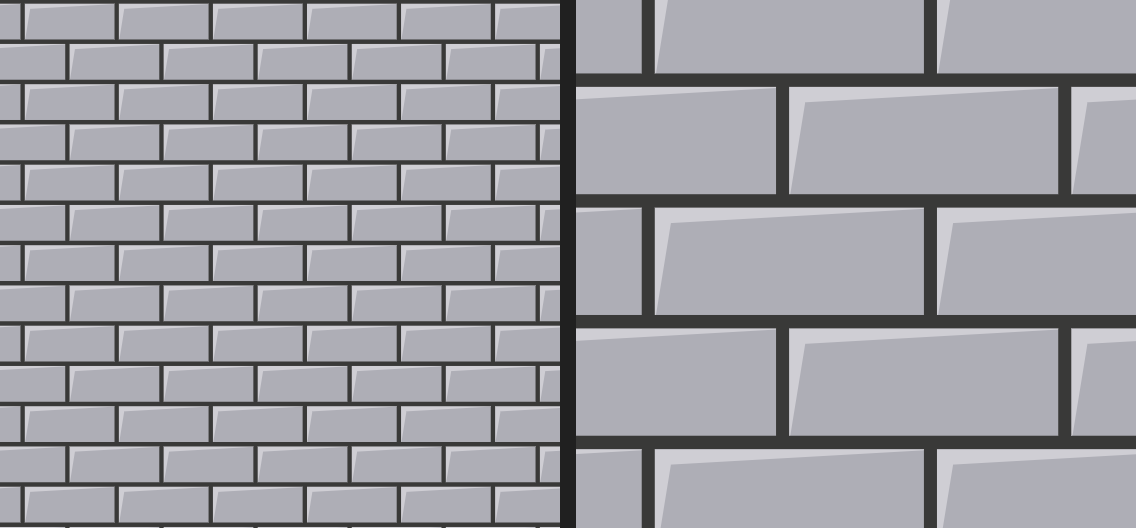
Left: the whole. Right: its middle third, enlarged.
A WebGL 2 fragment shader for this texture:

```glsl
#version 300 es
precision highp float;
// Grey brick wall in running bond, each brick lit along its top and left edges.

uniform vec2 u_resolution;
out vec4 outColor;

// Lengths are fractions of the canvas width, measured from the upper left.
const vec2 CELL = vec2(0.16797, 0.07188);         // one brick plus its mortar
const vec2 BRICK = vec2(0.1602, 0.0639);
const vec2 ORIGIN = vec2(0.0404, 0.0026);         // corner of the first cell
const float ROW_SHIFT = 0.476;                    // odd-row offset, in cells
const vec2 BEVEL_CORNER = vec2(0.0096, 0.0092);   // where the two bevels meet
const vec2 BEVEL_TOP_END = vec2(0.1602, 0.0007);
const vec2 BEVEL_LEFT_END = vec2(0.0007, 0.0639);

const vec3 MORTAR_COLOR = vec3(0.224, 0.224, 0.218);
const vec3 FACE_COLOR = vec3(0.682, 0.682, 0.714);
const vec3 BEVEL_COLOR = vec3(0.812, 0.808, 0.832);

float boxDistance(vec2 p, vec2 halfSize) {
    vec2 d = abs(p) - halfSize;
    return length(max(d, 0.0)) + min(max(d.x, d.y), 0.0);
}

// Signed distance to the line through a and b, positive right of a to b (y down).
float lineDistance(vec2 p, vec2 a, vec2 b) {
    vec2 along = normalize(b - a);
    return dot(p - a, vec2(-along.y, along.x));
}

// Antialiased coverage of the region where the distance is negative.
float coverage(float distanceToEdge, float pixel) {
    return clamp(0.5 - distanceToEdge / pixel, 0.0, 1.0);
}

void main() {
    float pixel = 1.0 / u_resolution.x;
    vec2 p = vec2(gl_FragCoord.x, u_resolution.y - gl_FragCoord.y) * pixel;

    // Staggered grid with the brick centred in its cell
    vec2 grid = (p - ORIGIN) / CELL;
    grid.x -= ROW_SHIFT * mod(floor(grid.y), 2.0);
    vec2 local = (fract(grid) - 0.5) * CELL;
    float brick = coverage(boxDistance(local, 0.5 * BRICK), pixel);

    // Flat face below the top bevel and right of the left bevel
    vec2 q = local + 0.5 * BRICK;
    float topEdge = lineDistance(q, BEVEL_CORNER, BEVEL_TOP_END);
    float leftEdge = lineDistance(q, BEVEL_LEFT_END, BEVEL_CORNER);
    float face = coverage(-min(topEdge, leftEdge), pixel);

    vec3 color = mix(BEVEL_COLOR, FACE_COLOR, face);
    outColor = vec4(mix(MORTAR_COLOR, color, brick), 1.0);
}
```
